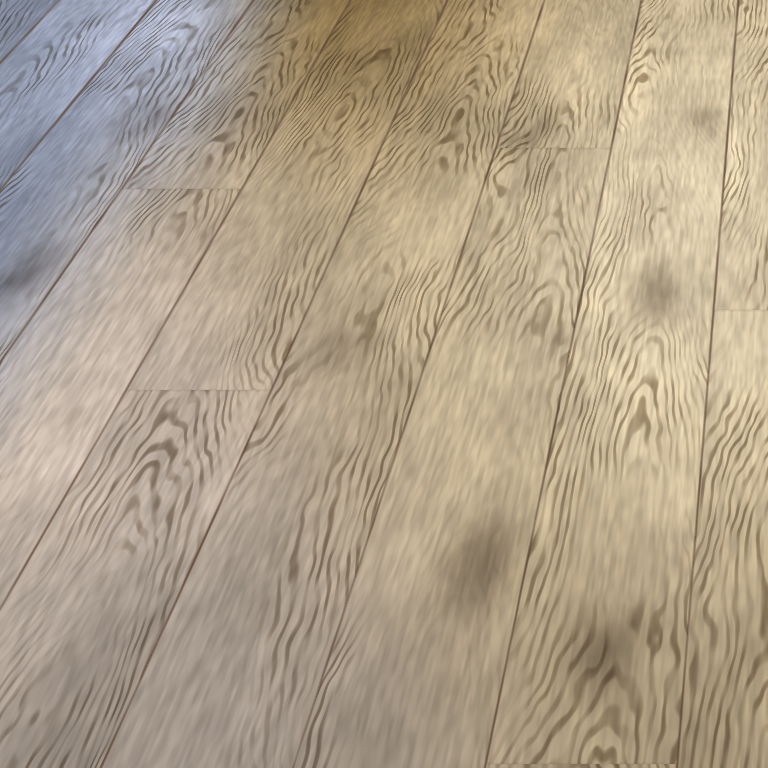
Reproduce this texture procedurally as a three.js fragment shader.

```glsl
varying vec2 vUv;

const vec2 VANISHING_POINT = vec2(1.043, 2.02);
const float PLANK_SLOPE = 0.1238;
const float PLANK_SHIFT = 0.646;
const float DEPTH_SCALE = 14.0;
const float BOARD_LENGTH = 9.0;

const vec3 MAUVE = vec3(0.745, 0.69, 0.64);
const vec3 TAN = vec3(0.795, 0.715, 0.58);
const vec3 CREAM = vec3(0.97, 0.905, 0.765);
const vec3 BROWN = vec3(0.55, 0.45, 0.28);
const vec3 BLUE_GREY = vec3(0.55, 0.585, 0.665);
const vec3 LAVENDER = vec3(0.76, 0.79, 0.88);
const vec3 GRAIN_TINT = vec3(0.68, 0.64, 0.59);
const vec3 KNOT_TINT = vec3(0.66, 0.64, 0.63);
const vec3 SEAM = vec3(0.38, 0.29, 0.23);

float hash(vec2 p) {
  return fract(sin(dot(p, vec2(127.1, 311.7))) * 43758.5453);
}

float noise(vec2 p) {
  vec2 i = floor(p);
  vec2 f = fract(p);
  f = f * f * (3.0 - 2.0 * f);
  float low = mix(hash(i), hash(i + vec2(1.0, 0.0)), f.x);
  float high = mix(hash(i + vec2(0.0, 1.0)), hash(i + 1.0), f.x);
  return mix(low, high, f.y);
}

float fbm(vec2 p) {
  float sum = 0.0;
  float amplitude = 0.5;
  for (int i = 0; i < 3; i++) {
    sum += amplitude * noise(p);
    p = p * 2.03 + 17.3;
    amplitude *= 0.45;
  }
  return sum;
}

float glow(vec2 p, vec2 center, vec2 radius) {
  vec2 q = (p - center) / radius;
  return exp(-dot(q, q));
}

// Depth of the end joint on each plank row
float jointDepth(float row) {
  if (row > -0.5) return 9.83;
  if (row > -1.5) return 6.95;
  if (row > -2.5) return 11.54;
  if (row > -3.5) return 5.9;
  if (row > -4.5) return 9.16;
  return row > -5.5 ? 11.06 : 5.6;
}

// One possible knot per cell along a row
float knotMask(vec2 wood, float row) {
  float cell = floor(wood.y / 2.2);
  vec2 id = vec2(row, cell);
  vec2 center = vec2(mix(0.25, 0.75, hash(id + 3.1)), (cell + mix(0.35, 0.65, hash(id + 8.7))) * 2.2);
  return step(0.4, hash(id + 5.3)) * glow(wood, center, vec2(0.24, 0.3));
}

// Nested arches of growth rings, stretched along the board
float ringStroke(vec2 wood, float seed, float knot) {
  float center = 0.2 + 0.6 * noise(vec2(wood.y * 0.4, seed));
  float arch = sqrt(pow(wood.x - center, 2.0) + 0.012);
  float warp = fbm(wood * vec2(2.0, 0.9) + seed);
  float jitter = noise(wood * vec2(18.0, 9.0) + seed);
  float field = arch * 18.0 + wood.y * 2.4 + warp * 8.5 + jitter * 0.5 + knot * 1.5;
  return smoothstep(0.4, 1.0, 0.5 + 0.5 * sin(6.28318 * field));
}

vec3 floorLight(vec2 p) {
  vec3 color = mix(MAUVE, TAN, smoothstep(0.1, 0.65, p.x + 0.4 * (p.y - 0.5)));
  color = mix(color, CREAM, 0.9 * glow(p, vec2(0.88, 0.68), vec2(0.28, 0.34)));
  color = mix(color, BROWN, 0.95 * glow(p, vec2(0.43, 1.04), vec2(0.26, 0.22)));
  color *= 1.0 - 0.1 * smoothstep(0.4, 0.0, p.y);
  float window = 1.0 - smoothstep(0.18, 0.46, p.x + 0.7 * (1.0 - p.y));
  color = mix(color, BLUE_GREY, window);
  return mix(color, LAVENDER, 0.75 * glow(p, vec2(0.2, 0.93), vec2(0.11, 0.13)));
}

float seamLine(float distanceToSeam, float halfWidth) {
  return 1.0 - smoothstep(0.0, halfWidth * 2.0, distanceToSeam);
}

void main() {
  // Perspective floor coordinates
  float depth = VANISHING_POINT.y - vUv.y;
  float slope = (vUv.x - VANISHING_POINT.x) / depth;
  float across = slope / PLANK_SLOPE + PLANK_SHIFT;
  float along = DEPTH_SCALE / depth;
  float row = floor(across);
  vec2 wood = vec2(fract(across), along);
  float boardPhase = (along - jointDepth(row)) / BOARD_LENGTH;
  vec2 board = vec2(row, floor(boardPhase));
  float seed = 50.0 * hash(board + 2.4);

  // Board tone, patchy broken rings, pores and smudges
  float knot = knotMask(wood, row);
  float patches = smoothstep(0.32, 0.68, noise(wood * vec2(2.4, 1.1) + seed + 31.0));
  float breaks = smoothstep(0.15, 0.75, noise(wood * vec2(17.0, 6.0) + seed + 44.0));
  float grain = ringStroke(wood, seed, knot) * mix(0.12, 0.95, patches) * mix(0.3, 1.0, breaks);
  float pores = noise(wood * vec2(55.0, 7.0) + seed);
  float fiber = noise(wood * vec2(28.0, 14.0) + seed + 9.0);
  float cloud = fbm(wood * vec2(2.2, 1.5) + seed + 70.0);
  float shade = noise(vec2(across, along) * vec2(0.9, 0.8) + 12.0);
  vec3 color = floorLight(vUv) * (0.95 + 0.07 * hash(board + 6.2));
  color *= 0.99 + 0.14 * (pores - 0.5) + 0.08 * (fiber - 0.5);
  color *= 1.0 + 0.3 * (cloud - 0.41) + 0.09 * (shade - 0.5);
  color *= mix(vec3(1.0), GRAIN_TINT, grain);
  color *= mix(vec3(1.0), KNOT_TINT, knot * smoothstep(0.2, 0.55, cloud));

  // Long seams and faint end joints, measured across the canvas
  float sideDistance = min(wood.x, 1.0 - wood.x) * PLANK_SLOPE * depth / sqrt(1.0 + slope * slope);
  float phase = fract(boardPhase);
  float endDistance = min(phase, 1.0 - phase) * BOARD_LENGTH * depth * depth / DEPTH_SCALE;
  float seamWear = 0.45 + 0.5 * noise(vec2(along * 4.0, floor(across + 0.5)));
  color = mix(color, SEAM, seamWear * seamLine(sideDistance, 0.0014));
  color = mix(color, SEAM, 0.1 * seamLine(endDistance, 0.0014));
  gl_FragColor = vec4(color, 1.0);
}
```
